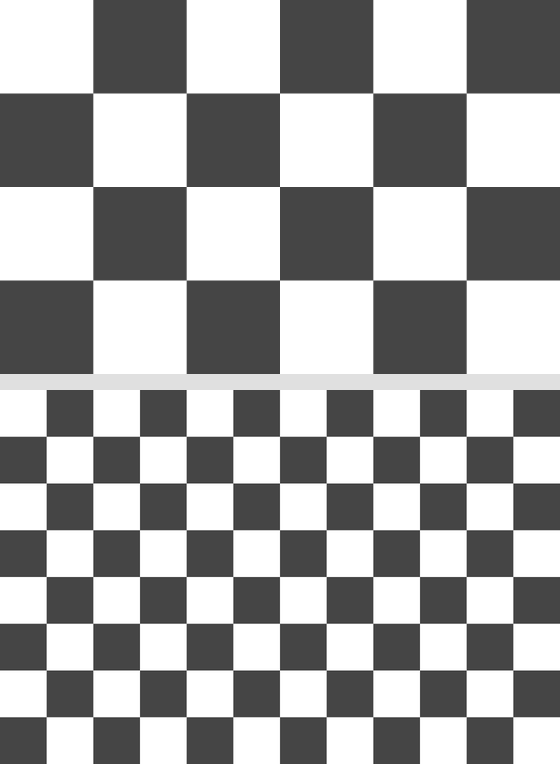
Top, the tile; bottom, the same tile 2 across and 2 down.
This pattern is drawn by a WebGL 2 fragment shader. Its source:

```glsl
#version 300 es
precision highp float;

#define REPEATS vec2(3.0, 2.0)
#define DARK_GREY vec3(0.27)
#define WHITE vec3(1.0)
#define EDGE_PIXELS 1.0

uniform vec2 u_resolution;
out vec4 fragColor;

// Square wave per axis, +1 on even cells and -1 on odd ones, with soft edges
vec2 squareWave(vec2 cell, vec2 edgeWidth) {
    vec2 edgeDistance = 0.5 - abs(fract(cell) - 0.5);
    vec2 side = 1.0 - 2.0 * mod(floor(cell), 2.0);
    return side * clamp(2.0 * edgeDistance / edgeWidth, 0.0, 1.0);
}

void main() {
    // Each repeat is two squares wide and two squares high
    vec2 squares = 2.0 * REPEATS;
    vec2 cell = gl_FragCoord.xy / u_resolution * squares;
    vec2 edgeWidth = EDGE_PIXELS * squares / u_resolution;

    // The product of both waves alternates like a checkerboard
    vec2 wave = squareWave(cell, edgeWidth);
    float darkness = 0.5 + 0.5 * wave.x * wave.y;

    fragColor = vec4(mix(WHITE, DARK_GREY, darkness), 1.0);
}
```
